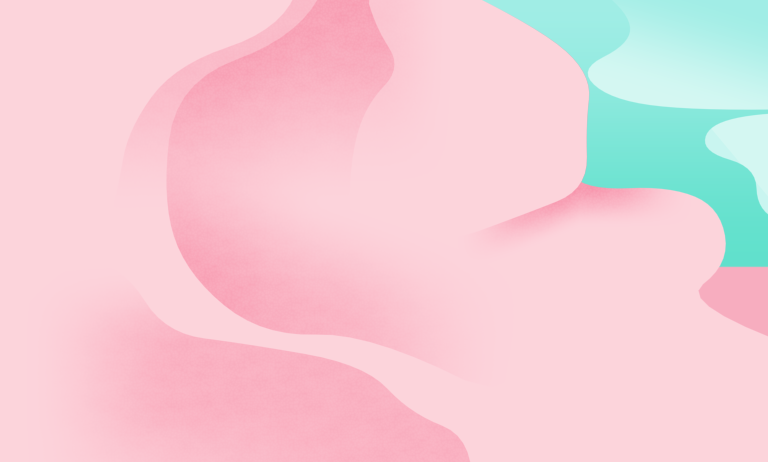
This background is drawn by a Shadertoy shader. Its source:

```glsl
const vec2 CANVAS = vec2(768.0, 464.0);   // design units, y pointing down
const int N = 9;                          // control points per outline
const int STEPS = 7;                      // segments per curve piece
const vec3 PINK      = vec3(0.99, 0.83, 0.86);
const vec3 ROSE      = vec3(0.97, 0.59, 0.68);
const vec3 FLOOR     = vec3(0.97, 0.68, 0.75);
const vec3 SEA_LIGHT = vec3(0.63, 0.93, 0.90);
const vec3 SEA_DEEP  = vec3(0.38, 0.88, 0.80);
const vec3 FOAM      = vec3(0.83, 0.97, 0.95);
const float FLOOR_Y = 268.0;
const float GRAIN_SIZE = 2.6;
const float GRAIN_AMOUNT = 0.20;
const float BLOTCH_AMOUNT = 0.15;

// Control polygons of the smooth outlines
const vec2 HEADLAND[N] = vec2[N](vec2(380, -50), vec2(540, 28), vec2(592, 75),
    vec2(586, 125), vec2(588, 190), vec2(525, 215), vec2(430, 250), vec2(300, 200), vec2(300, 50));
const vec2 HILL[N] = vec2[N](vec2(560, 165), vec2(588, 191), vec2(670, 187),
    vec2(720, 208), vec2(730, 265), vec2(676, 306), vec2(940, 400), vec2(700, 900), vec2(300, 900));
const vec2 CLOUD[N] = vec2[N](vec2(590, -20), vec2(632, 18), vec2(628, 45),
    vec2(578, 70), vec2(610, 100), vec2(690, 111), vec2(860, 109), vec2(900, 0), vec2(860, -120));
const vec2 PUFF[N] = vec2[N](vec2(820, 112), vec2(745, 115), vec2(706, 128),
    vec2(704, 153), vec2(756, 168), vec2(757, 210), vec2(790, 228), vec2(860, 220), vec2(880, 150));
const vec2 SWOOSH[N] = vec2[N](vec2(340, -40), vec2(296, 38), vec2(176, 82),
    vec2(162, 200), vec2(186, 275), vec2(262, 338), vec2(370, 334), vec2(560, 430), vec2(620, -160));
const vec2 FRONT[N] = vec2[N](vec2(362, -20), vec2(376, 28), vec2(402, 68),
    vec2(366, 105), vec2(350, 160), vec2(349, 250), vec2(600, 300), vec2(700, 100), vec2(600, -100));
const vec2 BAND[N] = vec2[N](vec2(310, -40), vec2(280, 30), vec2(175, 65),
    vec2(128, 130), vec2(118, 190), vec2(100, 260), vec2(300, 300), vec2(400, 100), vec2(380, -60));
const vec2 DUNE[N] = vec2[N](vec2(60, 250), vec2(125, 270), vec2(165, 335),
    vec2(245, 345), vec2(365, 366), vec2(410, 415), vec2(474, 440), vec2(470, 540), vec2(-300, 700));

// Falls from 1 to 0 between two values
float fade(float a, float b, float x) { return 1.0 - smoothstep(a, b, x); }

// Smooth coverage of a closed chain of quadratic curves
float cover(vec2 p, vec2 c[N]) {
    float nearest = 1e9, side = 1.0;
    for (int i = 0; i < N; i++) {
        vec2 ctrl = c[i];
        vec2 from = 0.5 * (c[(i + N - 1) % N] + ctrl);
        vec2 to = 0.5 * (ctrl + c[(i + 1) % N]);
        vec2 a = from;
        for (int k = 1; k <= STEPS; k++) {
            float t = float(k) / float(STEPS);
            vec2 b = mix(mix(from, ctrl, t), mix(ctrl, to, t), t);
            vec2 e = b - a, w = p - a;
            vec2 r = w - e * clamp(dot(w, e) / dot(e, e), 0.0, 1.0);
            nearest = min(nearest, dot(r, r));
            if ((a.y > p.y) != (b.y > p.y) && w.x < e.x * w.y / e.y) side = -side;
            a = b;
        }
    }
    float soft = 0.8 * CANVAS.x / iResolution.x;
    return fade(-soft, soft, side * sqrt(nearest));
}

vec2 hash2(vec2 p) {
    return fract(sin(vec2(dot(p, vec2(127.1, 311.7)), dot(p, vec2(269.5, 183.3)))) * 4375.85);
}

// Cellular noise: distance to the nearest scattered point
float cellular(vec2 p) {
    vec2 cell = floor(p), f = fract(p);
    float d = 2.0;
    for (int i = 0; i < 9; i++) {
        vec2 o = vec2(i % 3 - 1, i / 3 - 1);
        d = min(d, length(o + hash2(cell + o) - f));
    }
    return d;
}

// Fine grain over wide, slightly sideways smears
float chalk(vec2 p) {
    float grain = cellular(p / GRAIN_SIZE) - 0.5;
    float blotch = cellular(p / vec2(30.0, 17.0)) + 0.6 * cellular(p / vec2(13.0, 8.0)) - 0.8;
    return 1.0 + GRAIN_AMOUNT * grain - BLOTCH_AMOUNT * blotch;
}

// Amount of rose pigment on the land
float pigment(vec2 p, float headland) {
    float band = 0.40 * fade(70.0, 215.0, p.y) * cover(p, BAND);
    float neck = 0.80 * fade(0.0, 215.0, p.y);
    float flank = 0.25 * fade(170.0, 330.0, p.x);
    float slope = p.y - 165.0 - 0.33 * (p.x - 166.0);
    float tail = fade(320.0, 530.0, p.x + 0.2 * (p.y - 300.0));
    float belly = 0.54 * smoothstep(-20.0, 110.0, slope) * tail;
    float veil = 0.24 * fade(375.0, 455.0, p.x) * fade(50.0, 190.0, p.y);
    float front = cover(p, FRONT) * fade(190.0, 250.0, p.y);
    float amount = mix(band, mix(neck + flank + belly, veil + belly, front), cover(p, SWOOSH));

    float dune = smoothstep(20.0, 190.0, p.x) * smoothstep(265.0, 350.0, p.y);
    dune *= 0.56 - 0.25 * smoothstep(400.0, 470.0, p.y) * fade(150.0, 400.0, p.x);
    amount = max(amount, dune * cover(p, DUNE));

    // Shadow below the headland
    float depth = p.y - 189.0 - 0.42 * max(580.0 - p.x, 0.0);
    float shadow = fade(-4.0, 40.0, depth) * smoothstep(455.0, 560.0, p.x) * fade(590.0, 695.0, p.x);
    return mix(max(amount, 0.95 * shadow), amount, headland);
}

// Sea, clouds and the rose floor
vec3 water(vec2 p) {
    vec3 col = mix(SEA_LIGHT, SEA_DEEP, smoothstep(-10.0, FLOOR_Y, p.y));
    float sheen = smoothstep(-10.0, 105.0, p.y + 0.3 * (690.0 - p.x));
    col = mix(col, mix(SEA_LIGHT, FOAM, sheen), cover(p, CLOUD));
    float facet = smoothstep(-1.0, 1.0, p.y - 130.0 - 1.2 * (p.x - 712.0));
    col = mix(col, mix(FOAM, SEA_LIGHT, 0.2 * facet), cover(p, PUFF));
    float soft = CANVAS.y / iResolution.y;
    return mix(col, FLOOR, smoothstep(-soft, soft, p.y - FLOOR_Y));
}

void mainImage(out vec4 fragColor, in vec2 fragCoord) {
    vec2 uv = fragCoord / iResolution.xy;
    vec2 p = vec2(uv.x, 1.0 - uv.y) * CANVAS;
    float headland = cover(p, HEADLAND);
    vec3 land = mix(PINK, ROSE, clamp(pigment(p, headland) * chalk(p), 0.0, 1.0));
    float sea = step(465.0 + 0.5 * p.y, p.x) * (1.0 - headland) * (1.0 - cover(p, HILL));
    fragColor = vec4(mix(land, water(p), sea), 1.0);
}
```
